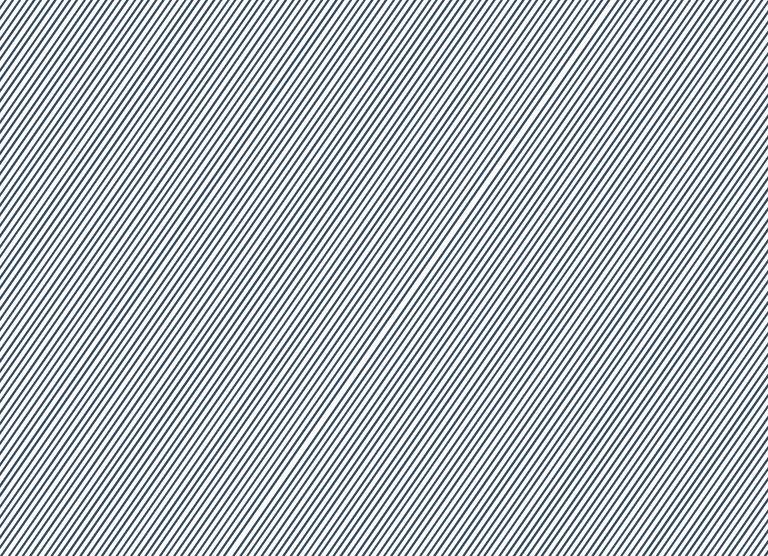
Give the GLSL for this pattern, as a Shadertoy shader.

```glsl
// Fine slanted pinstripes in slate blue on near-white paper.
// Stripes are mirrored outward from one slightly wider seam, with a hashed
// offset and width per stripe; pixel coverage is integrated to smooth edges.

#define STRIPES_ACROSS 107.0
#define CANVAS_ASPECT  1.3838
#define SLOPE          1.444
#define INK_SHARE      0.36
#define SEAM_X         0.067
#define SEAM_EXTRA     0.20
#define JITTER         0.06
#define WIDTH_VARIANCE 0.08
#define INK            vec3(0.180, 0.270, 0.350)
#define PAPER          vec3(0.993, 0.994, 0.995)

float hash11(float n) {
    n = fract(n * 0.1031);
    n *= n + 33.33;
    return fract(n * (n + n));
}

// Share of a pixel-wide window, centred at distance d, that lies in the stripe
float stripeCoverage(float d, float halfWidth, float pixel) {
    float right = min(d + 0.5 * pixel, halfWidth);
    float left = max(d - 0.5 * pixel, -halfWidth);
    return clamp((right - left) / pixel, 0.0, 1.0);
}

void mainImage(out vec4 fragColor, in vec2 fragCoord) {
    // Centred coordinates in units of the canvas height
    vec2 p = (fragCoord - 0.5 * iResolution.xy) / iResolution.y;

    // Distance across the stripes, measured from the seam
    float slantScale = SLOPE / sqrt(1.0 + SLOPE * SLOPE);
    float period = CANVAS_ASPECT / STRIPES_ACROSS * slantScale;
    float across = (p.x - p.y / SLOPE - SEAM_X) * slantScale;

    // Nearest stripe on this side of the seam
    float side = across < 0.0 ? -1.0 : 1.0;
    float t = abs(across) / period - 0.5 * SEAM_EXTRA;
    float index = max(floor(t), 0.0);
    float seed = index + 300.0 + 150.0 * side;

    // Small irregularities of place and width
    float wobble = (2.0 * hash11(seed) - 1.0) * JITTER;
    float swell = 1.0 + (2.0 * hash11(seed + 517.3) - 1.0) * WIDTH_VARIANCE;
    float d = abs(t - index - 0.5 - wobble) * period;

    float halfWidth = 0.5 * INK_SHARE * swell * period;
    float ink = stripeCoverage(d, halfWidth, 1.0 / iResolution.y);
    fragColor = vec4(mix(PAPER, INK, ink), 1.0);
}
```
